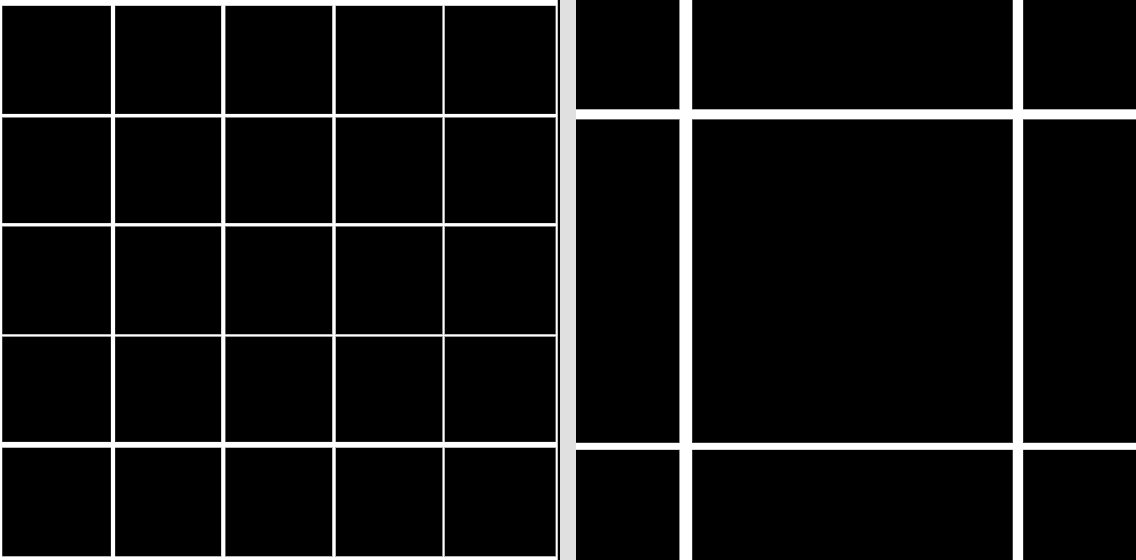
Left: the whole. Right: its middle third, enlarged.
A three.js fragment shader for this pattern:

```glsl
varying vec2 vUv;

// Antialiased coverage of bars with the given half width, per axis
vec2 barCoverage(vec2 distanceToCentre, vec2 halfWidth, vec2 pixel) {
  return clamp((halfWidth - abs(distanceToCentre)) / pixel + 0.5, 0.0, 1.0);
}

void main() {
  vec2 pixel = max(fwidth(vUv), vec2(1e-5));

  // Uneven ruling in thousandths: centre shift (x, y), half width (x, y)
  vec4 ruling[6];
  ruling[0] = vec4(-1.0, 0.3, 2.0, 3.3);
  ruling[1] = vec4(0.8, 4.7, 3.8, 5.2);
  ruling[2] = vec4(-0.3, 2.0, 3.8, 2.1);
  ruling[3] = vec4(-0.6, 1.6, 3.1, 3.0);
  ruling[4] = vec4(-2.9, -1.6, 2.0, 3.2);
  ruling[5] = vec4(1.1, 1.8, 1.9, 5.2);

  // Six lines each way enclose five by five cells
  vec2 lines = vec2(0.0);
  for (int i = 0; i < 6; i++) {
    vec4 bar = ruling[i] * 0.001;
    vec2 centre = 0.003 + 0.198 * float(i) + bar.xy;
    lines = max(lines, barCoverage(vUv - centre, bar.zw, pixel));
  }

  // Horizontal lines stop at the last vertical, leaving a dark right margin
  lines.y *= clamp((0.996 - vUv.x) / pixel.x + 0.5, 0.0, 1.0);

  gl_FragColor = vec4(vec3(max(lines.x, lines.y)), 1.0);
}
```
